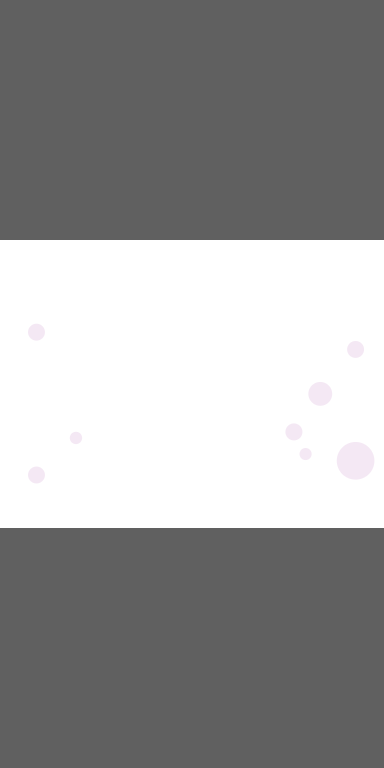
Reproduce this background procedurally as a Shadertoy shader.

```glsl
// A white band across a dark grey canvas, with pale lilac discs near its sides.
// The discs follow two bulging arcs, one per side, placed by a loop; their
// spacing and radii come from smooth functions of the position along the arc.

const float PI = 3.14159;

// Coverage of a shape from its signed distance, softened over one pixel.
float coverage(float dist, float pixel) {
    return clamp(0.5 - dist / pixel, 0.0, 1.0);
}

// Disc at position u (0 top, 1 bottom) of an arc: centre in xy, radius in z.
vec3 arcDisc(float u, bool rightSide) {
    float drop = cos(PI * pow(u, 0.6));
    float bulge = sin(PI * pow(u, 1.2));
    if (rightSide) {
        float radius = 0.022 + 0.009 * sin(2.0 * PI * u) + 0.027 * pow(u, 8.0);
        return vec3(0.926 - 0.164 * bulge, 0.145 * drop - 0.055, radius);
    }
    return vec3(0.095 + 0.105 * bulge, 0.186 * drop - 0.051, 0.022 - 0.006 * sin(PI * u));
}

void mainImage(out vec4 fragColor, in vec2 fragCoord) {
    // Canvas width is one unit; y is zero at mid-height.
    float pixel = 1.0 / iResolution.x;
    vec2 p = vec2(fragCoord.x, fragCoord.y - 0.5 * iResolution.y) * pixel;

    // White band on grey
    float halfBand = 0.1875 * iResolution.y * pixel;
    vec3 color = mix(vec3(0.378), vec3(1.0), coverage(abs(p.y) - halfBand, pixel));

    // Five discs on the right, then three on the left
    for (int i = 0; i < 8; i++) {
        bool rightSide = i < 5;
        float u = rightSide ? float(i) / 4.0 : float(i - 5) / 2.0;
        vec3 disc = arcDisc(u, rightSide);
        float dist = length(p - disc.xy) - disc.z;
        color = mix(color, vec3(0.957, 0.910, 0.957), coverage(dist, pixel));
    }

    fragColor = vec4(color, 1.0);
}
```
